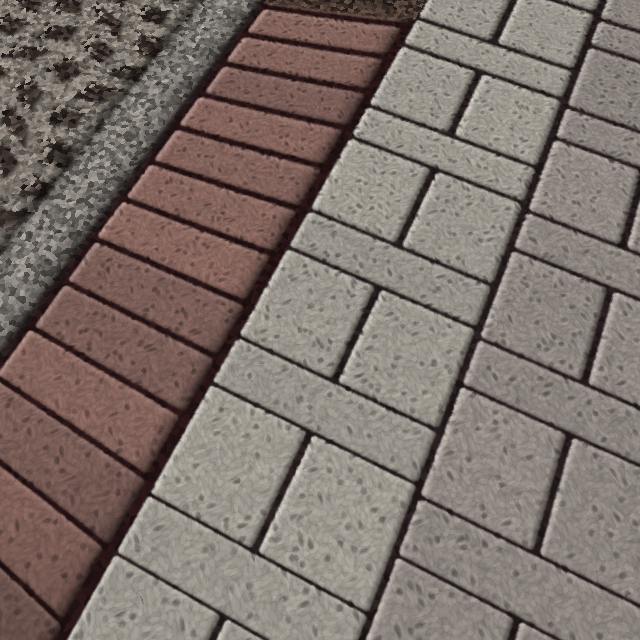
Write a three.js fragment shader that draws this texture.

```glsl
varying vec2 vUv;

float hash(vec2 p) {
  return fract(sin(dot(p, vec2(127.1, 311.7))) * 43758.5);
}

// Cellular noise: x is the distance to the nearest seed, y its random value
vec2 cells(vec2 p) {
  vec2 base = floor(p), nearest = vec2(2.0, 0.0);
  for (int j = -1; j <= 1; j++) {
    for (int i = -1; i <= 1; i++) {
      vec2 c = base + vec2(float(i), float(j));
      vec2 seed = c + vec2(hash(c), hash(c + 37.0));
      float d = distance(p, seed);
      if (d < nearest.x) nearest = vec2(d, hash(c + 71.0));
    }
  }
  return nearest;
}

// Rough stone brightness with scattered dark pits
float stone(vec2 ground) {
  vec2 p = ground * vec2(130.0, 62.0);
  p += 0.3 * sin(p.yx * 1.7);
  vec2 coarse = cells(p), fine = cells(p * 2.1 + 9.0);
  float pit = smoothstep(0.5, 0.12, coarse.x) * smoothstep(0.5, 0.9, coarse.y);
  return 1.0 + 0.13 * (fine.y - 0.5) + 0.09 * (coarse.y - 0.5)
    - 0.08 * smoothstep(0.3, 0.8, fine.x) - 0.3 * pit;
}

// Inner distances to the left, top, right and bottom sides of a block
vec4 sides(vec2 ground, float depth, vec2 topLeft, vec2 bottomRight) {
  vec2 scale = depth * vec2(0.88, 0.9 / ground.y);
  return vec4(topLeft - ground, ground - bottomRight) * scale.xyxy;
}

// Bevelled block laid over the joint colour
vec3 block(vec3 joint, vec3 color, vec4 e, float grain) {
  vec2 inner = min(e.xy, e.zw);
  float d = 0.009 - length(max(0.009 - inner, 0.0));
  d += 0.005 * (grain - 0.95);
  float lit = exp(-pow((e.x - 0.006) / 0.005, 2.0))
    + 0.35 * exp(-pow((e.y - 0.006) / 0.004, 2.0));
  float shade = mix(0.55, 1.0, smoothstep(0.001, 0.014, e.z))
    * mix(0.68, 1.0, smoothstep(0.0, 0.009, e.w));
  color = color * grain * shade + 0.15 * min(lit, 1.0);
  return mix(joint, color, smoothstep(0.0, 0.005, d));
}

void main() {
  // Perspective ground: x falls across the lanes, y falls toward the viewer
  vec2 p = vec2(vUv.x, 1.0 - vUv.y);
  float depth = p.y + 1.497;
  vec2 ground = vec2(1.51 - p.x, p.x + 3.906) / depth;
  float grain = stone(ground);
  float grit = cells(ground * vec2(190.0, 95.0)).y;
  vec3 joint = vec3(0.14, 0.1, 0.105) * (0.7 + 0.6 * grit);
  vec3 color = joint;

  if (ground.x < 0.564) {
    // Grey paving: one long slab, then a pair of squarer ones
    float lane = floor((0.564 - ground.x) / 0.187);
    float v = (2.406 - ground.y) / 0.291 - lane * 0.371;
    float row = floor(v);
    float left = 0.564 - lane * 0.187;
    float width = 0.187, top = 0.0, bottom = 0.32, side = 0.0;
    if (v - row > 0.32) {
      width = 0.0935;
      top = 0.32;
      bottom = 1.0;
      side = step(ground.x, left - width);
      left -= side * width;
    }
    vec2 ends = 2.406 - 0.291 * (row + lane * 0.371 + vec2(top, bottom));
    vec4 e = sides(ground, depth, vec2(left, ends.x), vec2(left - width, ends.y));
    e.z -= 0.005;
    float tone = hash(vec2(row + 3.0 * side, lane * 7.0 + top));
    vec3 grey = mix(vec3(0.625, 0.605, 0.57), vec3(0.57, 0.54, 0.515), min(lane, 1.0));
    color = block(joint, grey * (0.97 + 0.06 * tone), e, grain);
  } else if (ground.x < 0.731) {
    // Red border bricks
    float bend = 0.67 * (0.725 - ground.x) * (ground.y - 2.1);
    vec2 g = ground - vec2(0.0, bend);
    float row = floor((2.266 - g.y) / 0.0995);
    float top = 2.266 - row * 0.0995;
    float tone = hash(vec2(row, 5.0));
    vec4 e = sides(g, depth, vec2(0.727 + 0.003 * tone, top),
      vec2(0.569 + 0.003 * tone, top - 0.0995));
    e.w -= 0.003;
    vec3 red = mix(vec3(0.49, 0.375, 0.35), vec3(0.56, 0.42, 0.385), tone);
    red *= mix(1.0, 0.82, smoothstep(0.65, 1.0, p.y));
    red *= mix(0.7, 1.0, smoothstep(0.0, 0.035, e.z));
    vec3 soil = joint * vec3(1.0, 0.7, 0.72);
    color = block(soil, red, e, grain);
    vec3 dirt = vec3(0.29, 0.23, 0.2) * (0.4 + grit);
    color = mix(color, dirt, smoothstep(2.87, 2.89, g.y));
  } else {
    // Weathered lattice with soil-filled holes
    vec2 q = vec2((ground.x - 0.797) / 0.055, ground.y / 0.085);
    q.x += 0.3 * sin(q.y * 1.5) + 0.15 * grit;
    q.y += 0.25 * sin(q.x * 2.3) + 0.25 * grain;
    vec2 bars = abs(fract(q) - 0.5);
    float bar = smoothstep(0.2, 0.36, max(bars.x, bars.y) + 0.12 * (grit - 0.5));
    vec3 soil = vec3(0.26, 0.22, 0.2) * (0.35 + grit);
    vec3 lattice = vec3(0.54, 0.51, 0.475) * grain * (0.65 + 0.6 * grit);
    color = mix(soil, lattice, bar);

    // Rounded curb and the shadow beside it
    float rough = 0.008 * (grain - 0.9);
    float across = (0.797 - ground.x + rough) / 0.063;
    color *= mix(1.0, 0.5, smoothstep(-0.3, -0.02, across));
    float dome = sqrt(max(0.0, 1.0 - pow(2.0 * across - 0.75, 2.0) * 0.65));
    vec3 curb = vec3(0.53, 0.51, 0.485) * grain * (0.55 + 0.7 * grit);
    curb *= 0.3 + 0.75 * dome;
    color = mix(color, curb, smoothstep(-0.05, 0.06, across));
    color = mix(color, joint, smoothstep(0.88, 1.02, across));
  }
  gl_FragColor = vec4(color, 1.0);
}
```
